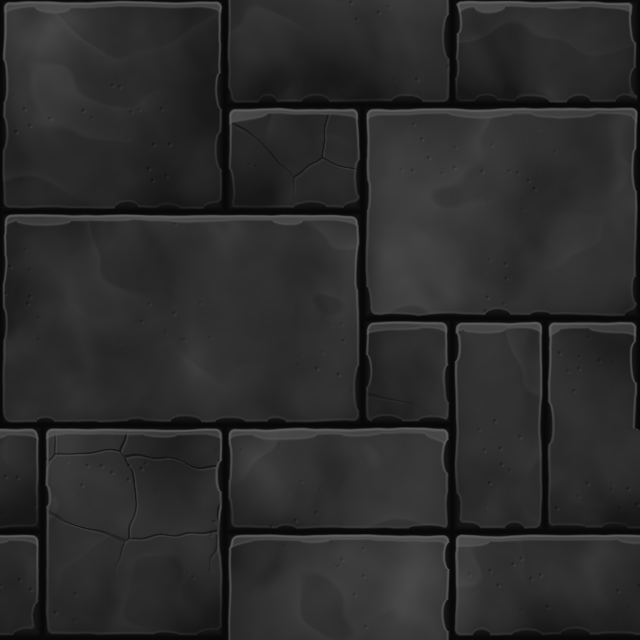
A WebGL 1 fragment shader for this texture:

```glsl
precision highp float;
// Dark masonry: unequal slabs interlock on a six by six wrapping layout.
// Each slab gets scalloped edges, a lit top bevel, thin rims, sine mottling and
// ledges, sparse cellular pits and, on the last three slabs, cellular cracks.
uniform vec2 u_resolution;

const float TILE = 6.0;
const float TAU = 6.2832;
const float GAP = 0.024;
const float STONE = 0.176;
const float BEVEL = 0.27;
const float LIP = 0.39;

vec2 hash2(vec2 p) {
  return fract(sin(vec2(dot(p, vec2(127.1, 311.7)), dot(p, vec2(269.5, 183.3)))) * 43758.5);
}

// Slab bounds: left, top, right, bottom, with y pointing down.
vec4 slab(int i) {
  if (i == 0) return vec4(0.0, 0.0, 2.11, 2.0);
  if (i == 1) return vec4(2.11, 5.0, 4.24, 7.0);
  if (i == 2) return vec4(4.24, 0.0, 6.0, 1.0);
  if (i == 3) return vec4(3.4, 1.0, 6.0, 3.0);
  if (i == 4) return vec4(0.0, 2.0, 3.4, 4.0);
  if (i == 5) return vec4(4.24, 3.0, 5.11, 5.0);
  if (i == 6) return vec4(5.11, 3.0, 6.0, 5.0);
  if (i == 7) return vec4(0.0, 4.0, 0.4, 5.0);
  if (i == 8) return vec4(2.11, 4.0, 4.24, 5.0);
  if (i == 9) return vec4(4.24, 5.0, 6.4, 6.0);
  if (i == 10) return vec4(2.11, 1.0, 3.4, 2.0);
  if (i == 11) return vec4(3.4, 3.0, 4.24, 4.0);
  return vec4(0.4, 4.0, 2.11, 6.0);
}

// Layered, rotated and bent sines, roughly -1 to 1.
float waves(vec2 p) {
  float sum = 0.0, amp = 0.5;
  for (int i = 0; i < 5; i++) {
    p = mat2(0.8, 0.6, -0.6, 0.8) * p * 1.6 + 1.7;
    sum += amp * sin(p.x + 1.6 * sin(p.y));
    amp *= 0.55;
  }
  return sum;
}

// Distances to the nearest and second nearest cell points.
vec2 cells(vec2 p) {
  vec2 cell = floor(p), f = fract(p), near = vec2(9.0);
  for (int y = -1; y <= 1; y++)
    for (int x = -1; x <= 1; x++) {
      vec2 o = vec2(float(x), float(y));
      float d = length(o + hash2(cell + o) - f);
      near = d < near.x ? vec2(d, near.x) : vec2(near.x, min(near.y, d));
    }
  return near;
}

// Rounded chips of varied width and depth along one edge.
float notch(float t, float seed) {
  vec2 r = hash2(vec2(floor(t), seed));
  float off = (fract(t) - 0.5 - 0.2 * (r.x - 0.5)) / (0.18 + 0.22 * r.y);
  return sqrt(max(1.0 - off * off, 0.0)) * smoothstep(0.15, 0.9, r.x);
}

float pit(vec2 p) { return smoothstep(0.12, 0.03, cells(p * 5.0).x); }

float crack(vec2 p) {
  vec2 c = cells(p * 1.4 + 0.14 * vec2(waves(p * 2.0), waves(p * 2.0 + 9.0)));
  return smoothstep(0.03, 0.004, c.y - c.x);
}

// Thin line centred at d = 0.
float line(float d, float width) { return smoothstep(width, 0.0, abs(d)); }

void main() {
  vec2 uv = gl_FragCoord.xy / u_resolution;
  vec2 p = vec2(uv.x, 1.0 - uv.y) * TILE + vec2(0.0, 0.015);
  float soft = max(TILE / min(u_resolution.x, u_resolution.y), 0.009);

  // Find the slab holding this point; q is local, h its half size.
  float best = -9.0, id = 0.0;
  vec2 q = vec2(0.0), h = vec2(1.0);
  for (int i = 0; i < 13; i++) {
    vec4 s = slab(i);
    vec2 size = (s.zw - s.xy) * 0.5;
    vec2 c = mod(p - (s.xy + s.zw) * 0.5 + 3.0, TILE) - 3.0;
    vec2 e = size - abs(c);
    float depth = min(e.x, e.y);
    if (depth > best) { best = depth; id = float(i); q = c; h = size; }
  }

  // Slab 7 is the wrapped foot of slab 6, so both share one surface.
  float foot = step(6.5, id) * step(id, 7.5);
  float leg = step(5.5, id) * step(id, 6.5) * smoothstep(0.0, 0.16, q.y - GAP);
  float seed = (id - foot) * 7.3 + 1.0;
  vec2 g = q + seed + foot * vec2(0.645, 0.5);

  // Rough outline with rounded corners.
  float wobble = 0.012 * waves(g * 3.0);
  float top = q.y + h.y - GAP;
  float bottom = h.y - q.y - GAP - 0.055 * notch(g.x * 2.3, seed + 1.0);
  float left = q.x + h.x - GAP - 0.035 * notch(g.y * 2.0, seed + 2.0) + foot;
  float right = h.x - q.x - GAP - 0.045 * notch(g.y * 1.8, seed + 3.0) + leg;
  vec2 a = vec2(min(left, right), min(top, bottom)) - vec2(wobble + 0.008);
  float d = 0.06 - length(max(0.06 - a, 0.0)) + max(min(a.x, a.y) - 0.06, 0.0);

  // Broad tone across the wall, then smoky blotches and soft ledges.
  float patches = waves(g * 0.9 + 4.0);
  float smoke = waves(g * vec2(1.9, 1.3) + 0.5 * patches);
  float shade = STONE + 0.018 * cos(TAU * (uv.x - 0.75)) + 0.01 * cos(TAU * (uv.y - 0.3));
  shade += 0.065 * patches * abs(patches) + 0.045 * smoke * abs(smoke);
  shade += 0.035 * (hash2(vec2(seed, 3.0)).x - 0.5) + 0.004 * waves(g * 8.0);
  float ledge = fract(waves(g * 0.75) * 1.4);
  shade += 0.045 * smoothstep(0.0, 0.08, ledge) * exp(-ledge * 5.0) * smoothstep(-0.6, 0.3, patches);

  // Shade gathering near the rim and the foot of each slab.
  shade -= 0.022 * exp(-max(d, 0.0) * 9.0) + 0.018 * exp(-max(bottom, 0.0) * 5.0);

  // Pits and cracks, each with a lit lower lip.
  float pitted = smoothstep(0.25, 0.7, waves(g * 1.7 + 2.0));
  shade += pitted * (0.04 * pit(g - 0.014) - 0.05 * pit(g));
  float cracked = step(9.5, id) * smoothstep(0.5, -0.1, q.y);
  shade += cracked * (0.05 * crack(g - 0.016) - 0.09 * crack(g));

  // Lit bevel along the top, wider at corners, and thin rims elsewhere.
  float corner = 0.06 * exp(-max(min(left, right), 0.0) * 14.0);
  float bevel = 0.055 + corner + 0.05 * notch(g.x * 1.3, seed + 4.0) + wobble - top;
  shade = mix(shade, BEVEL + 0.05 * patches, 0.85 * smoothstep(-soft, soft, bevel));
  shade = mix(shade, LIP, 0.3 * line(bevel, 0.02));
  float rim = line(d - 0.014, 0.02) * mix(0.15, 0.7, smoothstep(h.y, -h.y, q.y));
  shade = mix(shade, LIP, rim);

  // Dark joints, deepest along their centres.
  float joint = 0.03 + 0.05 * smoothstep(0.0, 0.07, best);
  gl_FragColor = vec4(vec3(mix(joint, max(shade, 0.09), smoothstep(-soft, soft, d))), 1.0);
}
```
